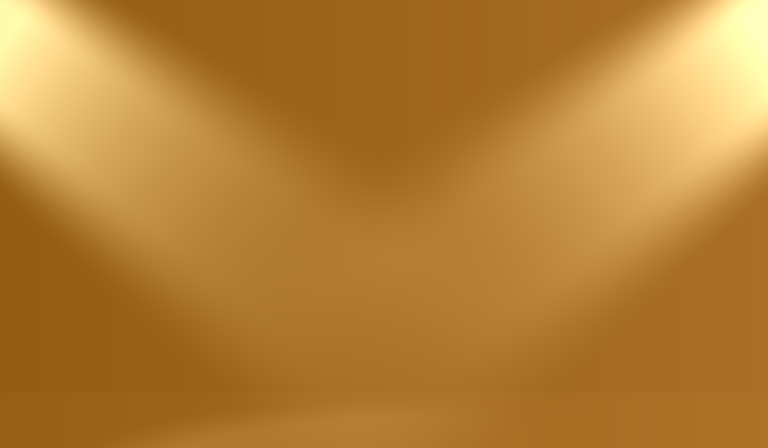
Give the GLSL for this background, as a WebGL 1 fragment shader.

```glsl
precision highp float;
// Golden studio backdrop: two mirrored spotlights shine in from the upper
// corners and cross over a warm wall, above a faint floor with a light pool.
// Each beam is a soft cone with exponential falloff added to a base gradient.
uniform vec2 u_resolution;

// Lengths are in canvas heights, with the origin at the lower left.
const vec3 WALL_LEFT = vec3(0.575, 0.355, 0.075);
const vec3 WALL_RIGHT = vec3(0.665, 0.435, 0.148);
const vec3 LIGHT_GAIN = vec3(0.54, 0.63, 0.60);
const vec3 FLOOR_TINT = vec3(0.016, 0.014, 0.010);

const vec2 BEAM_APEX = vec2(-1.714, 2.183);
const float BEAM_ANGLE = -0.646;
const float BEAM_SPREAD = 0.114;   // tangent of the half angle
const float BEAM_SOFTNESS = 0.68;  // share of the half width that fades
const float BEAM_START = 2.147;    // distance from apex to full brightness
const float BEAM_FALLOFF = 0.446;
const float BEAM_CUTOFF = 0.04;

const float FLOOR_HEIGHT = 0.123;
const vec2 POOL_CENTER = vec2(0.9375, -0.05);
const vec2 POOL_RADII = vec2(0.826, 0.167);
const float POOL_SOFTNESS = 0.35;
const float POOL_GAIN = 0.14;

// Brightness of the left spotlight; mirror p for the right one.
float beam(vec2 p) {
  vec2 axis = vec2(cos(BEAM_ANGLE), sin(BEAM_ANGLE));
  vec2 q = p - BEAM_APEX;
  float along = dot(q, axis);
  float across = abs(q.x * axis.y - q.y * axis.x);
  float inside = 1.0 - across / (along * BEAM_SPREAD);
  float profile = smoothstep(0.0, BEAM_SOFTNESS, inside);
  float decay = exp(-max(along - BEAM_START, 0.0) / BEAM_FALLOFF);
  return profile * max(decay - BEAM_CUTOFF, 0.0) / (1.0 - BEAM_CUTOFF);
}

// Elliptical reflection that fades toward the right.
float floorPool(vec2 p) {
  float inside = 1.0 - length((p - POOL_CENTER) / POOL_RADII);
  float fade = 1.0 - smoothstep(0.3, 1.4, p.x);
  return POOL_GAIN * fade * smoothstep(0.0, POOL_SOFTNESS, inside);
}

void main() {
  vec2 p = gl_FragCoord.xy / u_resolution.y;
  float aspect = u_resolution.x / u_resolution.y;
  float pixel = 1.0 / u_resolution.y;

  // Wall and floor
  vec3 color = mix(WALL_LEFT, WALL_RIGHT, p.x / aspect);
  float onFloor = 1.0 - smoothstep(-pixel, pixel, p.y - FLOOR_HEIGHT);
  color += FLOOR_TINT * onFloor;

  // Crossing spotlights and their reflection
  float light = beam(p) + beam(vec2(aspect - p.x, p.y));
  light += floorPool(p) * onFloor;
  color += LIGHT_GAIN * light;

  gl_FragColor = vec4(min(color, 1.0), 1.0);
}
```
